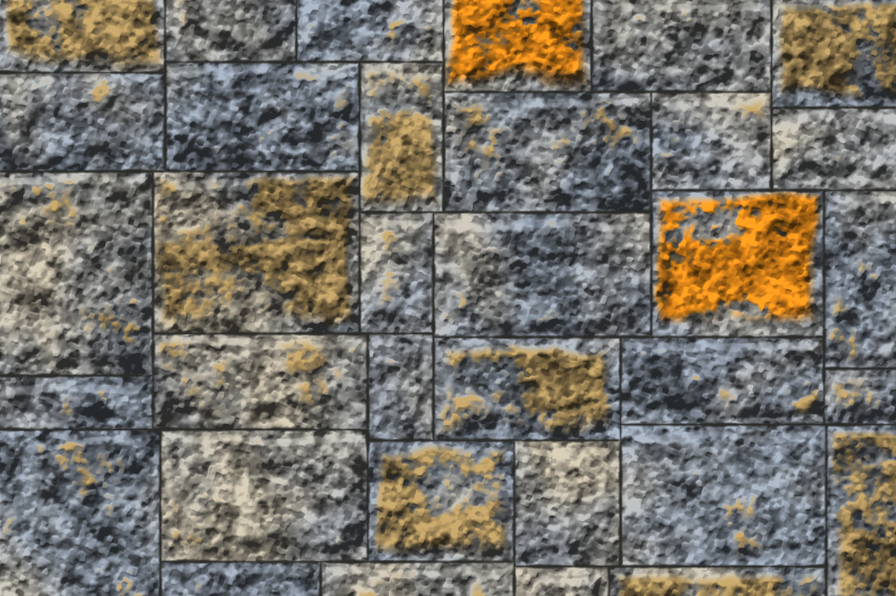
Reproduce this texture procedurally as a Shadertoy shader.

```glsl
// Rough-faced stone wall: an irregular pinwheel tiling of rectangular blocks,
// each broken by layered sines, grained by cellular noise and lit from above.
// Some blocks carry patches of ochre or orange lichen.

vec2 hash2(vec2 p) {
    vec3 q = fract(p.xyx * vec3(.1031, .1030, .0973));
    q += dot(q, q.yzx + 33.33);
    return fract((q.xx + q.yz) * q.zy);
}

// Layered sines, roughly -1..1
float waves(vec2 p) {
    float sum = 0., amp = .5;
    for (int i = 0; i < 4; i++) {
        p = mat2(.8, .6, -.6, .8) * p * 1.7;
        p += .6 * sin(p.yx + float(i));
        sum += amp * sin(p.x) * sin(p.y);
        amp *= .6;
    }
    return sum;
}

// Cellular grains: random levels of scattered points, softly blended
float grains(vec2 p) {
    vec2 id = floor(p), f = p - id;
    float level = 0., total = 0.;
    for (int y = -1; y <= 1; y++)
    for (int x = -1; x <= 1; x++) {
        vec2 n = vec2(x, y);
        vec2 r = n + .15 + .7 * hash2(id + n) - f;
        float weight = exp(-5. * dot(r, r));
        level += weight * hash2(id + n + 17.).x;
        total += weight;
    }
    return level / total;
}

// Joint offset at a lattice vertex
float jointShift(vec2 vertex) {
    return (hash2(vertex + 41.).x - .5) * .68;
}

// Bounds (left, bottom, right, top) of a block: joints through even vertices
// run horizontally, joints through odd vertices run vertically
vec4 blockBounds(vec2 id) {
    float a = jointShift(id), b = jointShift(id + vec2(1, 0));
    float c = jointShift(id + vec2(0, 1)), d = jointShift(id + 1.);
    bool even = mod(id.x + id.y, 2.) < .5;
    return vec4(id, id + 1.) + (even ? vec4(c, a, b, d) : vec4(a, b, d, c));
}

// Surface of one block: x = height, y = grain (low in pits), z = raised face
vec3 stoneSurface(vec2 p, vec4 bounds, vec2 seed) {
    vec2 low = p - bounds.xy, high = bounds.zw - p;
    float edge = min(min(low.x, high.x), min(low.y * .6, high.y));
    vec2 q = p + seed * 20.;
    float rim = .007 + .014 * waves(q * 9.);
    float face = smoothstep(0., .018, edge - rim);
    float height = .014 * face + .024 * abs(waves(q * 3.5));

    // Pits and grit, each layer turned against the last
    float grain = 0., freq = 34.;
    for (int i = 0; i < 3; i++) {
        q = mat2(.8, .6, -.6, .8) * q;
        float level = grains(q * freq);
        grain += level / 3.;
        height += .45 * level / freq;
        freq *= 1.9;
    }
    return vec3(height, grain, face);
}

void mainImage(out vec4 fragColor, in vec2 fragCoord) {
    float pixel = 1. / iResolution.y;
    vec2 p = fragCoord * pixel;

    // Find the block under this point
    vec2 blockSize = vec2(.27, .215), g = p / blockSize, id = floor(g);
    vec4 bounds = vec4(id, id + 1.);
    for (int y = -1; y <= 1; y++)
    for (int x = -1; x <= 1; x++) {
        vec2 candidate = floor(g) + vec2(x, y);
        vec4 b = blockBounds(candidate);
        if (all(greaterThanEqual(g, b.xy)) && all(lessThan(g, b.zw))) {
            id = candidate;
            bounds = b;
        }
    }
    bounds *= blockSize.xyxy;
    vec2 seed = hash2(id + 7.);

    // Light from above, slightly left
    vec3 surface = stoneSurface(p, bounds, seed);
    vec2 towardLight = vec2(-.0012, .003);
    float slope = (surface.x - stoneSurface(p + towardLight, bounds, seed).x) / .003;
    float blotch = waves(p * 5. + seed * 30.);
    float tone = 1.02 + .42 * clamp(slope, -1.4, .9) + 1.8 * (surface.y - .5)
               + .22 * (seed.x - .5) + .18 * blotch;
    tone = clamp(tone, .35, 1.6);

    // Blue-grey to warm grey stone
    float warmth = clamp(.75 * seed.y - .1 + .8 * blotch, 0., 1.);
    vec3 color = mix(vec3(.425, .455, .495), vec3(.535, .51, .455), warmth);

    // Lichen, evenly shared among the blocks
    float kind = fract(dot(id, vec2(.38, .71)));
    float cover = kind > .92 ? .55 : kind > .72 ? .2 : -.75;
    vec3 lichen = kind > .92 ? vec3(.66, .40, .08) : vec3(.50, .42, .27);
    float patches = cover + waves(p * 9. + seed * 9.) + 1.8 * (surface.y - .5);
    color = mix(color, lichen, smoothstep(-.25, .3, patches) * surface.z);
    color *= tone;

    // Dark, slightly ragged joints
    vec2 side = min(p - bounds.xy, bounds.zw - p);
    float gap = min(side.x, side.y) + .002 * waves(p * 40.);
    float stone = smoothstep(.0005 - .5 * pixel, .004 + .5 * pixel, gap);
    fragColor = vec4(mix(vec3(.17, .17, .16), color, stone), 1.);
}
```
